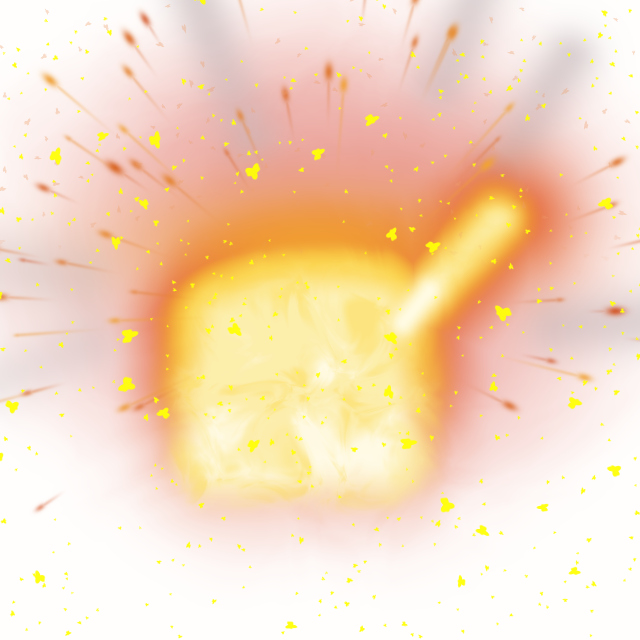
A Shadertoy shader for this background:

```glsl
const vec3 PAPER = vec3(1.0, 0.995, 0.99);
const vec3 SMOKE = vec3(0.78, 0.72, 0.73);
const vec3 ROSE = vec3(0.91, 0.60, 0.57);
const vec3 EMBER = vec3(0.89, 0.35, 0.15);
const vec3 AMBER = vec3(0.95, 0.65, 0.18);
const vec3 GOLD = vec3(0.99, 0.86, 0.33);
const vec3 CREAM = vec3(0.99, 0.94, 0.69);
const vec3 HOT = vec3(1.0, 0.99, 0.92);
const vec3 FLECK = vec3(1.0, 1.0, 0.03);
const vec2 BLAST = vec2(0.51, 0.51);
const vec2 HALO = vec2(0.51, 0.62);
const vec2 BODY = vec2(0.47, 0.405);
const vec2 BODY_HALF = vec2(0.205, 0.19);
const vec2 ARM_START = vec2(0.635, 0.505);
const vec2 ARM_END = vec2(0.775, 0.655);
const float ARM_WIDTH = 0.042;
const int SPARKS = 46;

vec2 hash2(vec2 p) {
    vec3 q = fract(p.xyx * vec3(0.1031, 0.1030, 0.0973));
    q += dot(q, q.yzx + 33.33);
    return fract((q.xx + q.yz) * q.zy);
}

mat2 turn(float a) {
    return mat2(cos(a), sin(a), -sin(a), cos(a));
}

// Layered, self-warped sines in about -1..1
float cloud(vec2 p) {
    float sum = 0.0, amp = 0.6;
    for (int i = 0; i < 5; i++) {
        p = turn(0.9) * p + 0.7 * sin(p.yx * 0.9 + float(i));
        sum += amp * sin(p.x) * sin(p.y + 1.3);
        p *= 1.75;
        amp *= 0.62;
    }
    return sum;
}

float segment(vec2 p, vec2 a, vec2 b) {
    vec2 ab = b - a;
    return length(p - a - ab * clamp(dot(p - a, ab) / dot(ab, ab), 0.0, 1.0));
}

float glow(float d, float width) {
    return exp(-d * d / (width * width));
}

float roundBox(vec2 p, vec2 halfSize, float r) {
    vec2 q = abs(p) - halfSize + r;
    return length(max(q, 0.0)) + min(max(q.x, q.y), 0.0) - r;
}

// Jagged chips, at most one per cell
float chips(vec2 p, float cells, float share, float radius, float stretch) {
    vec2 g = turn(0.35) * p * cells + cells;
    vec2 id = floor(g);
    vec2 place = hash2(id), kind = hash2(id + 71.7);
    vec2 q = turn(kind.y * 6.28) * (fract(g) - mix(vec2(0.25), vec2(0.75), place)) / cells;
    q.x *= stretch;
    float a = atan(q.y, q.x);
    float edge = radius * (0.55 + 0.45 * place.y)
        * (0.8 + 0.2 * sin(3.0 * a + 9.0 * place.x) + 0.13 * sin(5.0 * a));
    float soft = 1.2 / iResolution.y;
    return step(kind.x, share) * (1.0 - smoothstep(-soft, soft, length(q) - edge));
}

vec3 addSparks(vec3 col, vec2 p) {
    for (int i = 0; i < SPARKS; i++) {
        vec2 h = hash2(vec2(float(i), 4.7)), k = hash2(vec2(float(i), 19.3));
        float angle = mix(-0.55, 3.75, h.x);
        vec2 dir = vec2(cos(angle), sin(angle));
        vec2 q = p - BLAST - dir * mix(0.29, 0.58, h.y);
        float along = dot(q, dir), across = dot(q, vec2(-dir.y, dir.x));
        float head = glow(length(vec2(along * 0.5, across)), mix(0.003, 0.0075, k.x));
        float tail = smoothstep(-0.05 - 0.12 * k.y, 0.0, along)
            * (1.0 - smoothstep(0.0, 0.01, along)) * glow(across, 0.003);
        vec3 tint = mix(EMBER * 0.92, AMBER, k.y);
        col = mix(col, tint, max(head * mix(0.4, 0.95, k.x), tail * 0.35));
    }
    return col;
}

void mainImage(out vec4 fragColor, in vec2 fragCoord) {
    vec2 p = fragCoord / iResolution.xy;
    float billow = cloud(p * 12.0);
    float grain = cloud(p * 34.0 + 4.0);
    float rise = smoothstep(0.2, 0.56, p.y);

    // Rosy halo
    vec2 h = (p - HALO) / vec2(0.57, p.y > HALO.y ? 0.43 : 0.53);
    float halo = 1.0 - smoothstep(0.2, 1.1, length(h) + 0.05 * billow);
    vec3 col = mix(PAPER, ROSE, 0.95 * halo);

    // Smoke plumes
    float smoke = glow(segment(p, vec2(0.30, 1.02), vec2(0.39, 0.79)), 0.045);
    smoke += glow(segment(p, vec2(0.75, 1.02), vec2(0.69, 0.87)), 0.045);
    smoke += glow(segment(p, vec2(0.89, 0.91), vec2(0.79, 0.75)), 0.045);
    smoke += 0.7 * glow(segment(p, vec2(0.0, 0.58), vec2(0.12, 0.57)), 0.06);
    smoke += 0.6 * glow(segment(p, vec2(0.0, 0.41), vec2(0.14, 0.46)), 0.05);
    smoke += 0.9 * glow(segment(p, vec2(1.02, 0.50), vec2(0.87, 0.49)), 0.05);
    col = mix(col, SMOKE, min(smoke, 1.0) * (0.55 + 0.1 * billow));

    // Fireball outline: a rounded block and a slanted arm
    vec2 b = p - BODY;
    b.y -= 0.025 * cos((p.x - 0.52) * 11.0) * rise;
    float body = roundBox(b, BODY_HALF, 0.08) + 0.012 * billow;
    float armLine = segment(p, ARM_START, ARM_END) + 0.006 * billow;
    float arm = armLine - ARM_WIDTH;
    float d = min(body, arm);

    // Heat shells, from ember to gold
    float corner = glow(length(p - vec2(0.81, 0.66)), 0.085);
    float ember = (1.0 - smoothstep(-0.01, 0.10, d)) * mix(0.12, 0.78, rise);
    col = mix(col, EMBER, max(ember, 0.85 * corner));
    float crown = glow(length((p - vec2(0.49, 0.615)) / vec2(0.24, 0.085)), 1.0);
    float amber = (1.0 - smoothstep(-0.015, 0.04, d)) * mix(0.15, 0.95, rise);
    col = mix(col, AMBER, max(amber, 0.85 * crown));
    float gold = 1.0 - smoothstep(-0.035, 0.015, d);
    col = mix(col, GOLD, gold * mix(0.35, 0.9, rise));

    // Bright mottled core
    float reach = mix(0.03, -0.015, rise);
    float core = 1.0 - smoothstep(reach - 0.075, reach, body + 0.012 * grain);
    vec3 fire = mix(CREAM, HOT, smoothstep(-0.1, 0.75, billow * 0.5 + grain * 0.6 + 0.2 - 0.3 * rise));
    fire = mix(fire, GOLD, 0.5 * smoothstep(0.1, 0.8, -grain));
    col = mix(col, fire, core * 0.95);
    float armCore = glow(armLine, 0.027) * (0.8 + 0.2 * grain);
    col = mix(col, CREAM, 0.9 * clamp(armCore, 0.0, 1.0));
    col = mix(col, HOT, 0.9 * glow(segment(p, vec2(0.63, 0.495), vec2(0.67, 0.545)), 0.022));

    // Sparks, pale droplets and yellow flecks
    col = addSparks(col, p);
    float drops = chips(p + 0.37, 27.0, 0.35, 0.007, 1.8) * smoothstep(0.55, 0.7, p.y);
    col = mix(col, mix(AMBER, ROSE, 0.6), 0.35 * drops);
    float flecks = chips(p, 13.0, 0.18, 0.015, 1.3);
    flecks = max(flecks, chips(p + 0.13, 31.0, 0.13, 0.0055, 1.3));
    flecks = max(flecks, chips(p + 0.29, 61.0, 0.09, 0.003, 1.2));
    col = mix(col, FLECK, 0.95 * flecks);

    fragColor = vec4(clamp(col, 0.0, 1.0), 1.0);
}
```
